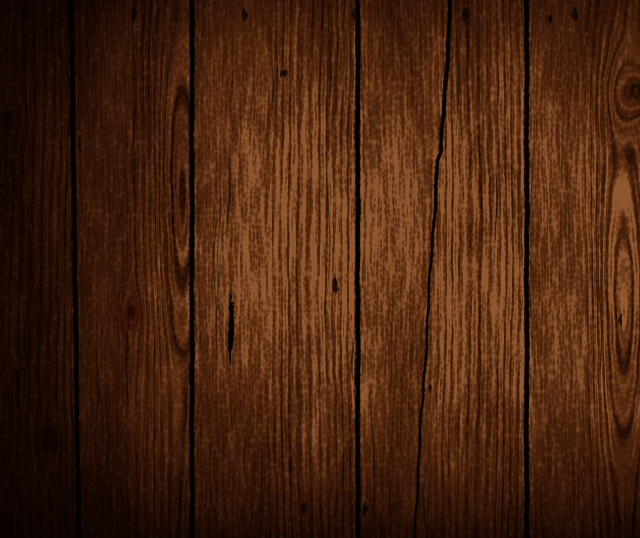
Give the GLSL for this texture, as a WebGL 1 fragment shader.

```glsl
precision highp float;
uniform vec2 u_resolution;

const vec4 GAPS = vec4(0.118, 0.300, 0.559, 0.823);
const float GAP_HALF_WIDTH = 0.0034;
const float GRAIN_LINES = 76.0;
const float FIBRE_LINES = 215.0;
const float RIDGE_CONTRAST = 0.20;
const float FIBRE_CONTRAST = 0.34;
const float PORE_CONTRAST = 0.24;
const float BLOTCH_CONTRAST = 0.26;
const float CRACK_COUNT = 30.0;
const float PIT_COUNT = 12.0;
const float NAIL_COUNT = 6.0;
const float NAIL_SPACING = 0.172;
const vec2 RED_KNOT = vec2(0.205, 0.42);
const vec2 PALE_ARCH = vec2(0.975, 0.42);
const vec2 DARK_ARCH = vec2(0.285, 0.62);

const vec3 SOOT = vec3(0.015, 0.004, 0.0);
const vec3 UMBER = vec3(0.08, 0.02, 0.0);
const vec3 COCOA = vec3(0.18, 0.07, 0.02);
const vec3 CHESTNUT = vec3(0.27, 0.12, 0.04);
const vec3 AMBER = vec3(0.38, 0.19, 0.07);
const vec3 TAN = vec3(0.56, 0.34, 0.18);
const vec3 DUST = vec3(0.39, 0.23, 0.14);
const vec3 RUST = vec3(0.36, 0.07, 0.03);

vec2 hash2(vec2 p) {
  return fract(sin(vec2(dot(p, vec2(127.1, 311.7)), dot(p, vec2(269.5, 183.3)))) * 43758.5);
}

// Distance to the nearest scattered cell point
float cellular(vec2 p) {
  vec2 cell = floor(p), f = fract(p);
  float nearest = 2.0;
  for (int j = -1; j <= 1; j++) {
    for (int i = -1; i <= 1; i++) {
      vec2 o = vec2(float(i), float(j));
      vec2 d = o + hash2(cell + o) - f;
      nearest = min(nearest, dot(d, d));
    }
  }
  return sqrt(nearest);
}

float plankIndex(float x) {
  return dot(step(GAPS, vec4(x)), vec4(1.0));
}

// Grain flows around an ellipse and forms closed rings inside it
void bendGrain(inout float grainX, vec2 p, vec2 centre, float radius, float squash) {
  if (plankIndex(p.x) != plankIndex(centre.x)) return;
  vec2 d = (p - centre) * vec2(1.0, squash);
  float r = length(d);
  grainX += r > radius ? -d.x * radius * radius / (r * r) : radius - r - d.x;
}

float softSpot(vec2 p, vec2 centre, vec2 radius) {
  vec2 d = (p - centre) / radius;
  return exp(-dot(d, d));
}

// Tapered vertical opening
float split(vec2 p, vec2 centre, vec2 halfSize, float px) {
  float t = (p.y - centre.y) / halfSize.y;
  float taper = max(0.0, 1.0 - t * t);
  float bow = halfSize.y * 0.02 * sin(t * 3.0 + centre.x * 90.0);
  float d = abs(p.x - centre.x - bow) - halfSize.x * taper;
  return (1.0 - smoothstep(-px, px, d)) * smoothstep(0.0, 0.25, taper);
}

vec3 woodRamp(float t) {
  t = clamp(t, 0.0, 1.0) * 5.0;
  vec3 c = mix(SOOT, UMBER, min(t, 1.0));
  c = mix(c, COCOA, clamp(t - 1.0, 0.0, 1.0));
  c = mix(c, CHESTNUT, clamp(t - 2.0, 0.0, 1.0));
  c = mix(c, AMBER, clamp(t - 3.0, 0.0, 1.0));
  return mix(c, TAN, clamp(t - 4.0, 0.0, 1.0));
}

void main() {
  vec2 p = gl_FragCoord.xy / u_resolution;
  float px = 0.8 / u_resolution.x;
  float wobble = 0.0004 * sin(p.y * 23.0) + 0.0003 * sin(p.y * 71.0 + 2.0);

  // Planks, with the first joint leaning slightly
  vec4 joints = GAPS + vec4(0.005 - 0.012 * p.y, 0.0, 0.0, 0.0);
  float plank = plankIndex(p.x);
  float left = plank < 0.5 ? -0.08 : plank < 1.5 ? GAPS.x : plank < 2.5 ? GAPS.y : plank < 3.5 ? GAPS.z : GAPS.w;
  float right = plank < 0.5 ? GAPS.x : plank < 1.5 ? GAPS.y : plank < 2.5 ? GAPS.z : plank < 3.5 ? GAPS.w : 1.03;
  float across = (p.x - left) / (right - left);
  float seed = plank * 2.7;

  // Grain coordinate, bent by knots and long arches
  float g = p.x + 0.003 * sin(p.y * 5.0 + seed) + 0.0009 * sin(p.y * 17.0 + p.x * 40.0 + seed)
          + 0.0004 * sin(p.y * 67.0 + p.x * 95.0);
  bendGrain(g, p, PALE_ARCH, 0.030, 0.10);
  bendGrain(g, p, vec2(0.995, 0.83), 0.028, 0.50);
  bendGrain(g, p, DARK_ARCH, 0.030, 0.10);
  bendGrain(g, p, RED_KNOT, 0.012, 0.35);
  bendGrain(g, p, vec2(0.010, 0.775), 0.014, 0.60);
  bendGrain(g, p, vec2(0.075, 0.18), 0.012, 0.50);

  // Ridges with narrow dark valleys, fibres, pores and blotches
  float phase = g * GRAIN_LINES * 6.2832 + 1.8 * sin(g * 61.0 + seed);
  float crest = 1.0 - 2.0 * pow(0.5 - 0.5 * sin(phase), 2.0);
  float ridge = 0.7 * crest + 0.3 * sin(phase * 2.3 + seed + sin(p.y * 9.0));
  float paleArch = softSpot(p, PALE_ARCH, vec2(0.055, 0.4));
  float darkArch = softSpot(p, DARK_ARCH, vec2(0.035, 0.24)) * step(p.x, GAPS.y);
  float relief = 0.25 + 0.75 * smoothstep(0.40, 0.52, across) + 0.4 * (paleArch + darkArch);
  float fibre = cellular(vec2(g * FIBRE_LINES, p.y * 14.0 + seed)) - 0.5;
  float pores = cellular(p * vec2(185.0, 110.0)) - 0.5;
  float blotch = cellular(vec2(g * 20.0, p.y * 3.0 + seed)) - 0.5;
  float tone = 0.77 + RIDGE_CONTRAST * relief * (ridge - 0.2) + FIBRE_CONTRAST * fibre
             + PORE_CONTRAST * pores - BLOTCH_CONTRAST * blotch;
  tone += 0.05 * paleArch - 0.18 * darkArch;

  // Worn plank edges catch the light
  vec4 away = abs(p.x - joints - wobble);
  float nearJoint = min(min(away.x, away.y), min(away.z, away.w));
  tone += 0.16 * smoothstep(0.012, 0.005, nearJoint) * (0.5 + fibre);

  // Knots
  float knots = softSpot(p, RED_KNOT, vec2(0.009, 0.013)) + softSpot(p, vec2(0.010, 0.775), vec2(0.013, 0.018))
              + softSpot(p, vec2(0.075, 0.18), vec2(0.017, 0.024))
              + 0.5 * softSpot(p, vec2(0.995, 0.83), vec2(0.014, 0.02));
  tone *= 1.0 - 0.6 * min(knots, 1.0);

  // Joints, the long leaning crack and scattered ragged openings
  vec2 ragged = p + vec2(fibre * 0.003 + pores * 0.003, pores * 0.006);
  float dark = 1.0 - smoothstep(-px, px * 1.5, nearJoint + pores * 0.0012 - GAP_HALF_WIDTH);
  float crackX = 0.647 + 0.052 * p.y + 0.005 * smoothstep(0.70, 0.72, p.y) + wobble * 2.0;
  float crackWidth = 0.0016 + 0.0012 * smoothstep(0.4, 0.9, p.y);
  dark = max(dark, 1.0 - smoothstep(-px, px * 1.5, abs(p.x - crackX) + pores * 0.001 - crackWidth));
  dark = max(dark, split(ragged, vec2(0.360, 0.39), vec2(0.0042, 0.07), px));
  for (float i = 0.0; i < CRACK_COUNT; i++) {
    vec2 h = hash2(vec2(i, 4.0)), size = hash2(vec2(i, 9.0));
    dark = max(dark, 0.65 * split(p, h, vec2(0.0006 + 0.0007 * size.x, 0.03 + 0.12 * size.y), px));
  }
  for (float i = 0.0; i < PIT_COUNT; i++) {
    vec2 h = hash2(vec2(i, 21.0)), size = hash2(vec2(i, 33.0));
    dark = max(dark, 0.75 * split(ragged, h, vec2(0.002 + 0.003 * size.x, 0.006 + 0.014 * size.y), px));
  }
  for (float i = 0.0; i < NAIL_COUNT; i++) {
    vec2 nail = vec2(0.038 + i * NAIL_SPACING, 0.973);
    dark = max(dark, 0.7 * split(ragged, nail, vec2(0.005, 0.014), px));
  }

  // Soft pool of light, right of centre
  float light = mix(0.24, 1.0, smoothstep(-0.05, 0.44, p.x)) * (1.0 - 0.15 * smoothstep(0.75, 1.05, p.x));
  float rise = (p.y - 0.54) / 0.54;
  light *= 1.0 - 0.70 * pow(abs(rise), 2.6);
  tone *= light * 1.17;

  vec3 color = woodRamp(tone);
  color = mix(color, DUST * tone * 1.25, 0.55 * smoothstep(0.05, 0.35, pores + fibre * 0.5));
  color = mix(color, RUST * light, 0.55 * softSpot(p, RED_KNOT - vec2(0.0, 0.01), vec2(0.022, 0.03)));
  color = mix(color, SOOT * 0.6, dark);
  gl_FragColor = vec4(color, 1.0);
}
```
